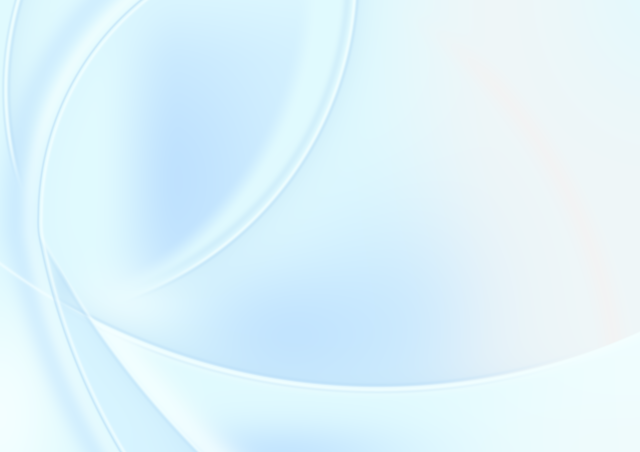
Write a Shadertoy shader that draws this background.

```glsl
#define CYAN vec3(0.88, 0.98, 0.995)
#define PEARL vec3(0.935, 0.965, 0.972)
#define SKY vec3(0.745, 0.882, 0.995)
#define ICE vec3(0.84, 0.955, 1.0)
#define SHADE vec3(0.70, 0.85, 0.96)
#define BLUSH vec3(0.965, 0.945, 0.94)
#define WHITE vec3(0.96, 1.0, 1.0)
#define LINE_WIDTH 0.0038
#define SHADOW_WIDTH 0.035

// Signed distance to the circle through three points, positive outside
float arcDistance(vec2 p, vec2 a, vec2 b, vec2 c) {
    vec2 u = b - a, v = c - a;
    float uu = dot(u, u), vv = dot(v, v);
    vec2 centre = vec2(v.y * uu - u.y * vv, u.x * vv - v.x * uu)
                / (2.0 * (u.x * v.y - u.y * v.x));
    return length(p - a - centre) - length(centre);
}

float bump(float d, float width) {
    return exp(-d * d / (width * width));
}

float glow(vec2 p, vec2 centre, vec2 radius) {
    vec2 q = (p - centre) / radius;
    return exp(-dot(q, q));
}

// Bright crease with a soft shadow on the side chosen by the sign
vec3 crease(vec3 col, float d, float side, float strength) {
    float s = d * side;
    float shadow = smoothstep(-0.002, 0.006, s) * exp(-max(s, 0.0) / SHADOW_WIDTH);
    col = mix(col, SHADE, 0.4 * strength * shadow);
    col = mix(col, SHADE, 0.42 * strength * bump(s - 0.007, LINE_WIDTH));
    return mix(col, WHITE, 0.85 * strength * bump(s, LINE_WIDTH));
}

vec3 upperField(vec2 p, float innerArc, float blushArc) {
    vec3 col = mix(CYAN, PEARL, smoothstep(0.75, 1.12, p.x));
    col = mix(col, CYAN, 0.7 * glow(p, vec2(1.45, 1.03), vec2(0.2, 0.26)));
    col = mix(col, BLUSH, 0.5 * bump(blushArc, 0.025) * smoothstep(1.0, 0.8, p.y));

    // Blue pools
    col = mix(col, SKY, 0.85 * glow(p, vec2(0.64, 0.26), vec2(0.25, 0.16)));
    col = mix(col, SKY, 0.5 * glow(p, vec2(0.87, 0.3), vec2(0.22, 0.28)));
    float disc = smoothstep(0.015, -0.035, innerArc) * smoothstep(0.2, 0.4, p.x);
    float depth = 0.32 + 0.68 * glow(p, vec2(0.36, 0.6), vec2(0.24, 0.32));
    col = mix(col, SKY, disc * depth * smoothstep(1.15, 0.85, p.y));
    return mix(col, WHITE, 0.5 * glow(p, vec2(0.27, 0.33), vec2(0.12, 0.08)));
}

vec3 lowerField(vec2 p) {
    vec3 col = mix(CYAN, WHITE, smoothstep(0.8, 1.4, p.x) * 0.7);
    col = mix(col, PEARL, 0.4 * glow(p, vec2(1.42, 0.0), vec2(0.3, 0.12)));
    return mix(col, SKY, 0.85 * glow(p, vec2(0.62, -0.01), vec2(0.27, 0.075)));
}

void mainImage(out vec4 fragColor, in vec2 fragCoord) {
    vec2 p = fragCoord / iResolution.y;
    float aa = 1.5 / iResolution.y;

    // Guiding arcs
    float sweep = arcDistance(p, vec2(0.784, 1.0), vec2(0.637, 0.603), vec2(0.277, 0.339));
    float inner = arcDistance(p, vec2(0.692, 1.0), vec2(0.587, 0.649), vec2(0.24, 0.339));
    float rimTop = arcDistance(p, vec2(0.314, 1.0), vec2(0.138, 0.769), vec2(0.087, 0.483));
    float rimLow = arcDistance(p, vec2(0.087, 0.483), vec2(0.133, 0.299), vec2(0.268, 0.0));
    float rim = mix(rimLow, rimTop, smoothstep(0.44, 0.53, p.y));
    rim = p.x > 0.6 ? -1.0 : rim; // keep only the left side of the rim
    float bowl = arcDistance(p, vec2(0.114, 0.341), vec2(0.886, 0.142), vec2(1.417, 0.266));
    float leaf = arcDistance(p, vec2(0.041, 1.0), vec2(0.013, 0.797), vec2(0.041, 0.603));
    float stem = arcDistance(p, vec2(0.089, 0.483), vec2(0.24, 0.24), vec2(0.443, 0.0));
    float blush = arcDistance(p, vec2(0.996, 0.908), vec2(1.255, 0.576), vec2(1.356, 0.262));

    // Upper field and its sweeping band
    vec3 col = upperField(p, inner, blush);
    float sweepFade = smoothstep(0.25, 0.5, p.x) * smoothstep(0.3, 0.36, p.y);
    float band = smoothstep(-0.008, 0.015, inner) * smoothstep(0.0, -0.02, sweep);
    col = mix(col, CYAN, 0.4 * band * sweepFade);
    col = mix(col, SHADE, 0.3 * sweepFade * bump(sweep + 0.016, 0.009));
    col = crease(col, sweep, 1.0, 0.8 * sweepFade);

    // Bowl edge and the field under it
    float bowlFade = smoothstep(0.08, 0.18, p.x) * smoothstep(1.35, 0.85, p.x);
    col = crease(col, bowl, -1.0, 0.75 * bowlFade);
    float under = smoothstep(-aa, aa, bowl);
    col = mix(col, lowerField(p), under);
    col = mix(col, WHITE, 0.75 * under * bump(bowl, 0.014));
    col = mix(col, SHADE, 0.25 * bowlFade * bump(bowl - 0.009, 0.0035));

    // Pale wedge beside the stem
    float stemFade = smoothstep(0.5, 0.44, p.y);
    float wedge = under * smoothstep(-aa, aa, stem);
    col = mix(col, ICE, 0.8 * wedge);
    col = mix(col, WHITE, 0.8 * under * smoothstep(0.01, -0.01, stem) * bump(stem + 0.015, 0.045));
    col = crease(col, stem, 1.0, 0.65 * stemFade * smoothstep(-0.02, 0.0, -rim));

    // Upper shadow where the stem leaves the rim
    col = mix(col, SHADE, 0.45 * glow(p, vec2(0.14, 0.38), vec2(0.03, 0.06))
              * smoothstep(-aa, aa, stem));

    // Folded sheet left of the rim
    col = mix(col, ICE, 0.35 * smoothstep(0.0, -0.01, rim) * bump(rim, 0.05));
    float high = smoothstep(0.5, 0.8, p.y);
    vec3 sheet = mix(CYAN, WHITE, 0.9 * glow(p, vec2(0.0, 0.08), vec2(0.13, 0.24)));
    sheet = mix(sheet, ICE, 0.8 * glow(p, vec2(0.03, 0.53), vec2(0.07, 0.14)));
    sheet = mix(sheet, SKY, 0.45 * bump(rim - mix(0.05, 0.068, high), 0.03));
    sheet = mix(sheet, WHITE, mix(0.3, 0.6, high) * bump(rim - 0.02, 0.017));
    float leafFade = smoothstep(0.57, 0.7, p.y);
    sheet = crease(sheet, leaf, -1.0, 0.75 * leafFade);
    sheet = mix(sheet, SHADE, 0.35 * leafFade * bump(leaf - 0.006, 0.003));
    sheet = mix(sheet, WHITE, 0.6 * bump(bowl, 0.004));
    col = mix(col, sheet, smoothstep(-aa, aa, rim));
    col = mix(col, SHADE, 0.5 * bump(rim - 0.001, 0.0028));
    col = mix(col, WHITE, 0.65 * bump(rim + 0.006, LINE_WIDTH));

    fragColor = vec4(clamp(col, 0.0, 1.0), 1.0);
}
```
